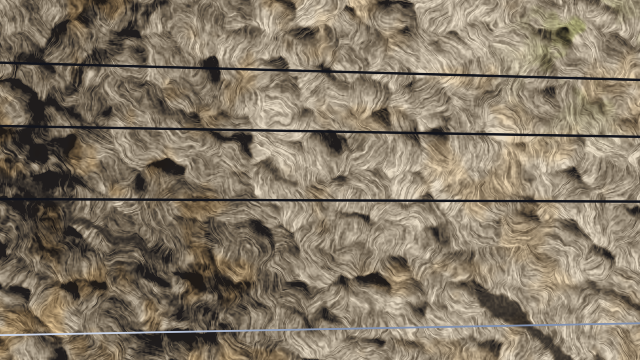
This texture is drawn by a Shadertoy shader. Its source:

```glsl
// Dry tussock grass seen from above, crossed by three dark wires and a pale one.
// Jittered cells make the tufts; each carries combed fibres and a shaded far side.
// Soft masks add soil, ditches and long shadows before the wires are laid on top.
#define TUFT_SCALE 13.0
#define FIBRE_CONTRAST 0.95
#define SHADOW_DEPTH 0.85
#define BASE_TONE 0.74
#define WIRE_RADIUS 0.0034
#define SHADOW_DIR vec2(0.5, 0.87)
#define DARK vec3(0.12, 0.11, 0.11)
#define BROWN vec3(0.43, 0.38, 0.31)
#define PALE vec3(0.73, 0.68, 0.60)
#define WIRE_DARK vec3(0.07, 0.08, 0.11)
#define WIRE_PALE vec3(0.80, 0.84, 0.92)
#define WIRE_BLUE vec3(0.50, 0.57, 0.70)

float hash(vec2 p) {
    vec3 q = fract(p.xyx * 0.1031);
    q += dot(q, q.yzx + 33.33);
    return fract((q.x + q.y) * q.z);
}

float noise(vec2 p) {
    vec2 i = floor(p), f = fract(p);
    f = f * f * (3.0 - 2.0 * f);
    return mix(mix(hash(i), hash(i + vec2(1, 0)), f.x),
               mix(hash(i + vec2(0, 1)), hash(i + vec2(1, 1)), f.x), f.y);
}

float layers(vec2 p) {
    return 0.55 * noise(p) + 0.3 * noise(p * 2.1 + 7.0) + 0.15 * noise(p * 4.3 + 3.0);
}

float segment(vec2 p, vec2 a, vec2 b) {
    vec2 d = b - a;
    return length(p - a - d * clamp(dot(p - a, d) / dot(d, d), 0.0, 1.0));
}

// Strands combed along a bent axis of one tuft
float fibres(vec2 q, vec2 id) {
    float angle = 1.75 + 2.4 * (hash(id + 31.0) - 0.5);
    float c = cos(angle), s = sin(angle);
    vec2 f = vec2(c * q.x + s * q.y, c * q.y - s * q.x);
    f.y += (hash(id + 47.0) - 0.5) * 1.6 * f.x * f.x;
    f += id * 17.0;
    return 0.55 * noise(f * vec2(2.2, 11.0)) + 0.45 * noise(f * vec2(4.5, 23.0));
}

// x: fibre value, y: light on the dome, z: shade behind it, w: tuft tone
vec4 tufts(vec2 p) {
    vec2 cell = floor(p);
    vec4 sum = vec4(0.0);
    float total = 0.0;
    for (int j = -1; j <= 1; j++)
    for (int i = -1; i <= 1; i++) {
        vec2 id = cell + vec2(i, j) + 60.0;
        vec2 jitter = vec2(hash(id), hash(id + 19.0));
        vec2 q = p - (id - 60.0) - 0.1 - 0.8 * jitter;
        float height = 0.55 * hash(id + 5.0) - dot(q, q);
        float weight = exp(13.0 * height);
        float fibre = fibres(q, id);
        float side = dot(q, SHADOW_DIR);
        float strength = smoothstep(0.25, 0.95, hash(id + 71.0));
        float shade = strength * smoothstep(0.18, 0.5, side + 0.5 * (fibre - 0.5));
        sum += weight * vec4(fibre, -side, shade, hash(id + 83.0));
        total += weight;
    }
    return sum / total;
}

void mainImage(out vec4 fragColor, in vec2 fragCoord) {
    vec2 p = fragCoord / iResolution.y;
    float across = fragCoord.x / iResolution.x;
    float pixel = 1.0 / iResolution.y;

    // Tufts on a gently warped field
    vec2 warp = vec2(layers(p * 16.0), layers(p * 16.0 + 40.0)) - 0.5;
    vec4 tuft = tufts((p + 0.045 * warp) * TUFT_SCALE);
    float patches = layers(p * 7.0 + 11.0);
    float grain = noise(p * 170.0);
    float rightness = smoothstep(0.15, 0.75, across + 0.2 * (p.y - 0.5));

    float tone = BASE_TONE + mix(-0.09, 0.13, rightness);
    tone += FIBRE_CONTRAST * (tuft.x - 0.5) + 0.30 * tuft.y + 0.18 * (tuft.w - 0.5);
    tone += 0.5 * (patches - 0.5) + 0.22 * (grain - 0.5);
    tone -= SHADOW_DEPTH * tuft.z * mix(1.0, 0.75, rightness);

    // Bare soil, ditches and long soft shadows
    vec2 r = p + 0.07 * warp;
    vec2 soilA = r - vec2(0.06, 0.48), soilB = r - vec2(0.52, 0.17);
    float soil = exp(-22.0 * dot(soilA, soilA)) + 0.8 * exp(-30.0 * dot(soilB, soilB));
    tone -= 0.65 * soil * smoothstep(0.32, 0.65, layers(p * 24.0));
    float ditch = min(segment(r, vec2(0.0, 0.515), vec2(0.14, 0.445)),
                      segment(r, vec2(0.14, 0.445), vec2(0.44, 0.28)) + 0.005);
    ditch = min(ditch, segment(r, vec2(1.35, 0.18), vec2(1.45, 0.12)) - 0.008);
    ditch = min(ditch, segment(r, vec2(1.45, 0.12), vec2(1.58, -0.02)));
    float ditchMask = 0.9 * (1.0 - smoothstep(0.008, 0.022, ditch));
    tone = mix(tone, 0.08 + 0.3 * grain * tuft.x, ditchMask);
    float longShadow = min(segment(r, vec2(0.0, 0.77), vec2(0.29, 1.01)),
                           segment(r, vec2(0.07, 0.65), vec2(0.47, 1.01)));
    tone -= 0.42 * (1.0 - smoothstep(0.008, 0.026, longShadow));

    // Tone to straw colours, with warm and green tints
    tone = clamp(tone, 0.0, 1.3);
    vec3 color = mix(mix(DARK, BROWN, min(tone * 2.0, 1.0)), PALE, max(tone * 2.0 - 1.0, 0.0));
    float warm = smoothstep(0.5, 0.75, layers(p * 9.0 + 70.0)) * (1.0 - 0.5 * rightness);
    color *= mix(vec3(1.0), vec3(1.0, 0.92, 0.78), warm);
    vec2 g = (r - vec2(1.62, 0.88)) * vec2(1.2, 1.0);
    float green = exp(-35.0 * dot(g, g)) * smoothstep(0.4, 0.6, layers(p * 12.0 + 5.0));
    color *= mix(vec3(1.0), vec3(0.84, 0.89, 0.68), green);

    // Wires: heights at the left and right edge
    vec2 wires[4] = vec2[4](vec2(0.826, 0.778), vec2(0.650, 0.620),
                            vec2(0.447, 0.440), vec2(0.069, 0.102));
    for (int k = 0; k < 4; k++) {
        float gap = abs(p.y - mix(wires[k].x, wires[k].y, across));
        float radius = k == 3 ? 0.75 * WIRE_RADIUS : WIRE_RADIUS;
        vec3 tint = k == 3 ? mix(WIRE_PALE, WIRE_BLUE, smoothstep(0.1, 0.6, across)) : WIRE_DARK;
        color = mix(color, tint, 1.0 - smoothstep(radius - 0.6 * pixel, radius + 0.6 * pixel, gap));
    }
    fragColor = vec4(color, 1.0);
}
```
